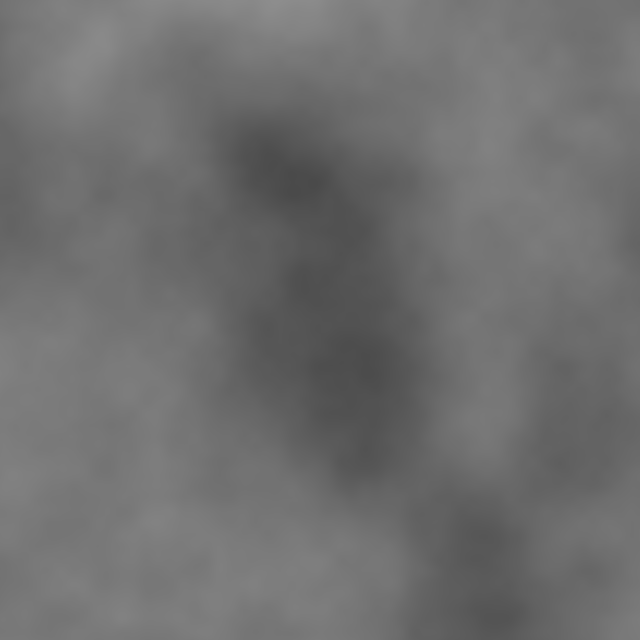
Reproduce this texture procedurally as a WebGL 2 fragment shader.

```glsl
#version 300 es
precision highp float;
// Soft grey cloud: fractal value noise laid over a broad tonal gradient.
// Each octave halves the feature size and fades quickly, so the blotches
// stay blurred; the gradient sinks to a dark core and lifts at the borders.

uniform vec2 u_resolution;
out vec4 fragColor;

const float MEAN_GREY = 0.411;
const float CLOUD_CONTRAST = 0.19;
const float BORDER_LIFT = 0.19;
const vec2 DARK_CORE = vec2(0.64, 0.50);
const float MEAN_CORE_DISTANCE = 0.40;
const float BASE_CELLS = 3.3;
const int OCTAVES = 5;

// Integer hash of a lattice point, returned in 0..1
float hash(ivec2 cell, uint seed) {
    uint h = uint(cell.x) * 1597334677u ^ uint(cell.y) * 3812015801u ^ seed * 2654435769u;
    h = (h ^ (h >> 16)) * 2246822519u;
    h = (h ^ (h >> 13)) * 3266489917u;
    h ^= h >> 16;
    return float(h >> 8) / 16777216.0;
}

// Smoothly interpolated lattice noise, centred on zero
float valueNoise(vec2 p, uint seed) {
    ivec2 cell = ivec2(floor(p));
    vec2 f = fract(p);
    vec2 w = f * f * (3.0 - 2.0 * f);
    float low = mix(hash(cell, seed), hash(cell + ivec2(1, 0), seed), w.x);
    float high = mix(hash(cell + ivec2(0, 1), seed), hash(cell + ivec2(1, 1), seed), w.x);
    return mix(low, high, w.y) - 0.5;
}

// Sum of octaves, each finer and fainter than the last
float cloud(vec2 p, float gain) {
    float total = 0.0;
    float amplitude = 1.0;
    for (int i = 0; i < OCTAVES; i++) {
        total += amplitude * valueNoise(p, uint(i) + 7u);
        p = p * 2.0 + vec2(0.37, 0.61);
        amplitude *= gain;
    }
    return total;
}

// Broad shading that brightens away from the core
float broadTone(vec2 uv, vec2 core) {
    float softDistance = sqrt(dot(uv - core, uv - core) + 0.01);
    return softDistance - MEAN_CORE_DISTANCE;
}

void main() {
    vec2 uv = gl_FragCoord.xy / u_resolution;
    float grey = MEAN_GREY
        + BORDER_LIFT * broadTone(uv, DARK_CORE)
        + CLOUD_CONTRAST * cloud(uv * BASE_CELLS + vec2(0.4, 0.7), 0.48);
    fragColor = vec4(vec3(clamp(grey, 0.27, 0.58)), 1.0);
}
```
